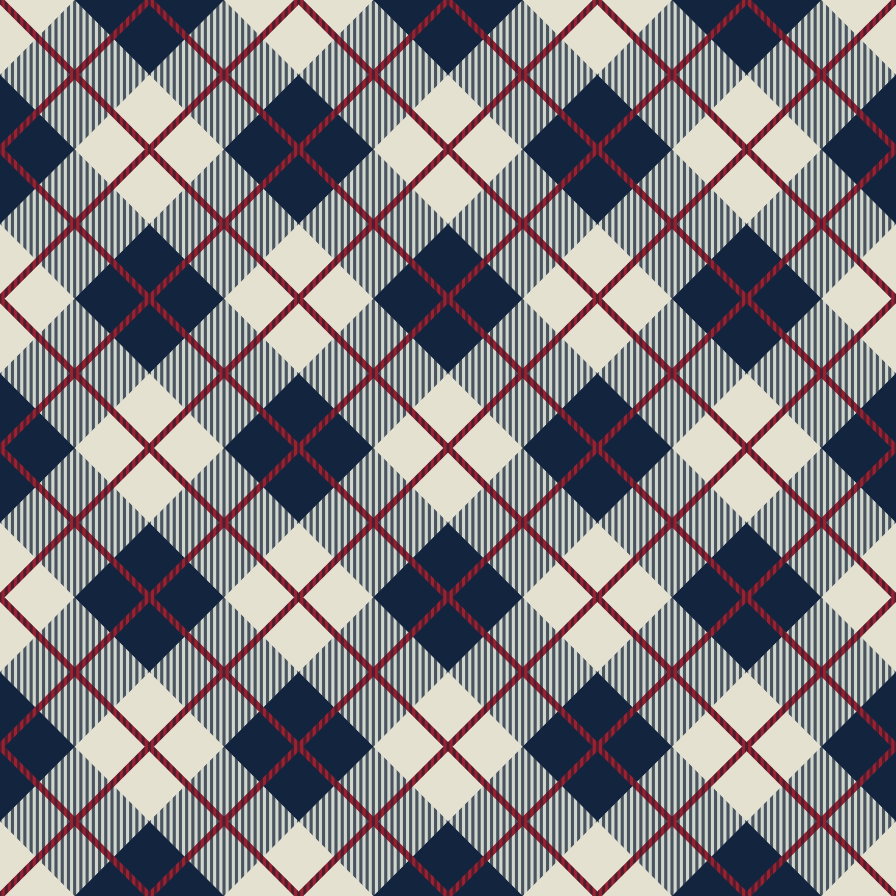
This pattern is drawn by a WebGL 2 fragment shader. Its source:

```glsl
#version 300 es
precision highp float;
// Argyle plaid: cream and navy diamonds joined by pinstriped diamonds,
// crossed by thin red twill lines. Two diagonal axes are folded into
// periodic bands, and the overlap of the bands selects each colour.

uniform vec2 u_resolution;
out vec4 outColor;

const float REPEATS = 3.0;       // plaid repeats across and down
const float THREADS = 48.0;      // pinstripes per repeat
const float LINE_HALF = 0.0155;  // half width of a red line, in repeats

const vec3 CREAM = vec3(0.893, 0.882, 0.820);
const vec3 NAVY = vec3(0.075, 0.141, 0.247);
const vec3 STRIPE_LIGHT = vec3(0.82, 0.84, 0.81);
const vec3 STRIPE_DARK = vec3(0.29, 0.33, 0.37);
const vec3 RED = vec3(0.60, 0.135, 0.195);
const vec3 RED_SHADE = vec3(0.31, 0.115, 0.18);

// Distance to the nearest multiple of period.
float foldDistance(float x, float period) {
  return abs(fract(x / period + 0.5) - 0.5) * period;
}

// Smooth coverage of a band around every multiple of period.
float bandMask(float x, float period, float halfWidth, float soft) {
  float d = foldDistance(x, period);
  return 1.0 - smoothstep(halfWidth - soft, halfWidth + soft, d);
}

// Cream where both bands overlap, navy where neither lies, stripes between.
vec3 diamondColor(vec2 diagonal, vec3 stripes, float soft) {
  float a = bandMask(diagonal.x, 1.0, 0.25, soft);
  float b = bandMask(diagonal.y, 1.0, 0.25, soft);
  float cream = a * b;
  float navy = (1.0 - a) * (1.0 - b);
  return CREAM * cream + NAVY * navy + stripes * (1.0 - cream - navy);
}

// Union of the red lines along both diagonals.
float lineMask(vec2 diagonal, float halfWidth, float soft) {
  float a = bandMask(diagonal.x, 0.5, halfWidth, soft);
  float b = bandMask(diagonal.y, 0.5, halfWidth, soft);
  return max(a, b);
}

void main() {
  vec2 p = gl_FragCoord.xy / u_resolution * REPEATS;
  float pixel = REPEATS / min(u_resolution.x, u_resolution.y);
  vec2 diagonal = vec2(p.x + p.y, p.x - p.y);

  // Vertical threads, shared by the pinstripes and the twill ticks
  float threadSoft = min(0.6 * pixel * THREADS, 0.24);
  float thread = bandMask(p.x * THREADS, 1.0, 0.25, threadSoft);
  vec3 stripes = mix(STRIPE_LIGHT, STRIPE_DARK, thread);

  // Diamonds, then the red lines on top
  float edgeSoft = 0.8 * pixel;
  vec3 color = diamondColor(diagonal, stripes, edgeSoft);
  vec3 twill = mix(RED, RED_SHADE, thread);
  color = mix(color, twill, lineMask(diagonal, LINE_HALF, edgeSoft));

  outColor = vec4(color, 1.0);
}
```
